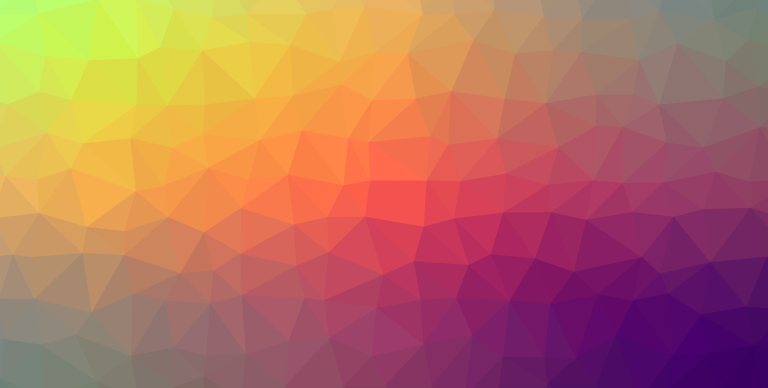
Reproduce this background procedurally as a Shadertoy shader.

```glsl
// A low-poly backdrop: a jittered grid of points is split into triangles, each
// filled flat with the colour at its middle. That colour is the perceptual
// average of one ramp read across the canvas and again down the canvas.

const float CELL = 0.108;       // grid spacing, in canvas heights
const vec2 JITTER = vec2(0.66, 0.62); // point scatter, in cells
const float TONE = 0.035;       // random brightness spread per triangle
const int LAST = 8;             // index of the final ramp stop
const vec3 RAMP[9] = vec3[9](
    vec3(0.70, 1.00, 0.48),     // lime
    vec3(0.83, 0.97, 0.28),
    vec3(0.91, 0.77, 0.26),     // amber
    vec3(1.00, 0.58, 0.27),
    vec3(1.00, 0.35, 0.30),     // coral
    vec3(0.72, 0.17, 0.37),
    vec3(0.45, 0.06, 0.40),     // plum
    vec3(0.29, 0.00, 0.43),
    vec3(0.20, 0.00, 0.36));    // deep violet

// Linear RGB to cone response
const mat3 RGB_TO_LMS = mat3(
    0.4122, 0.2119, 0.0883,
    0.5363, 0.6807, 0.2817,
    0.0514, 0.1074, 0.6300);

float hash(vec2 p) {
    return fract(sin(dot(p, vec2(127.1, 311.7))) * 43758.5);
}

float cross2(vec2 a, vec2 b) { return a.x * b.y - a.y * b.x; }

// Perceptual space in which colours are averaged
vec3 toPerceptual(vec3 rgb) {
    return pow(RGB_TO_LMS * pow(rgb, vec3(2.2)), vec3(1.0 / 3.0));
}

vec3 fromPerceptual(vec3 v) {
    vec3 light = inverse(RGB_TO_LMS) * (v * v * v);
    return pow(max(light, vec3(0.0)), vec3(1.0 / 2.2));
}

vec3 ramp(float t) {
    float s = clamp(t, 0.0, 1.0) * float(LAST);
    int i = min(int(s), LAST - 1);
    return mix(RAMP[i], RAMP[i + 1], s - float(i));
}

vec3 gradientColor(vec2 uv) {
    vec3 across = toPerceptual(ramp(uv.x));
    vec3 down = toPerceptual(ramp(1.0 - uv.y));
    return fromPerceptual(0.5 * (across + down));
}

// Scattered mesh point belonging to a grid corner
vec2 meshPoint(vec2 g) {
    vec2 offset = vec2(hash(g + 3.7), hash(g + 41.3)) - 0.5;
    return (g + JITTER * offset) * CELL;
}

// Distance outside the line a-b, whose inner side is on the left
float outside(vec2 p, vec2 a, vec2 b) {
    return cross2(p - a, normalize(b - a));
}

// Adds one counter-clockwise triangle: colour times coverage, and coverage
void addTriangle(inout vec4 sum, vec2 p, vec2 a, vec2 b, vec2 c) {
    float d = max(outside(p, a, b), max(outside(p, b, c), outside(p, c, a)));
    float coverage = clamp(0.5 - d * iResolution.y, 0.0, 1.0);
    if (coverage <= 0.0) return;
    vec2 middle = (a + b + c) / 3.0;
    float aspect = iResolution.x / iResolution.y;
    vec3 color = gradientColor(middle / vec2(aspect, 1.0));
    color *= 1.0 + TONE * (hash(middle * 17.0) - 0.5);
    sum += vec4(color, 1.0) * coverage;
}

// Splits a cell along its Delaunay diagonal
void addCell(inout vec4 sum, vec2 p, vec2 g) {
    vec2 a = meshPoint(g);
    vec2 b = meshPoint(g + vec2(1.0, 0.0));
    vec2 c = meshPoint(g + vec2(1.0, 1.0));
    vec2 d = meshPoint(g + vec2(0.0, 1.0));
    float sineOfSum = cross2(c - b, a - b) * dot(a - d, c - d)
                    + dot(c - b, a - b) * cross2(a - d, c - d);
    if (sineOfSum >= 0.0) {
        addTriangle(sum, p, a, b, c);
        addTriangle(sum, p, a, c, d);
    } else {
        addTriangle(sum, p, a, b, d);
        addTriangle(sum, p, b, c, d);
    }
}

void mainImage(out vec4 fragColor, in vec2 fragCoord) {
    vec2 p = fragCoord / iResolution.y;
    vec2 home = floor(p / CELL);

    // Scattered points can push a triangle into a neighbouring cell
    vec4 sum = vec4(0.0);
    for (int y = -1; y <= 1; y++)
        for (int x = -1; x <= 1; x++)
            addCell(sum, p, home + vec2(x, y));

    fragColor = vec4(sum.rgb / max(sum.a, 0.001), 1.0);
}
```
